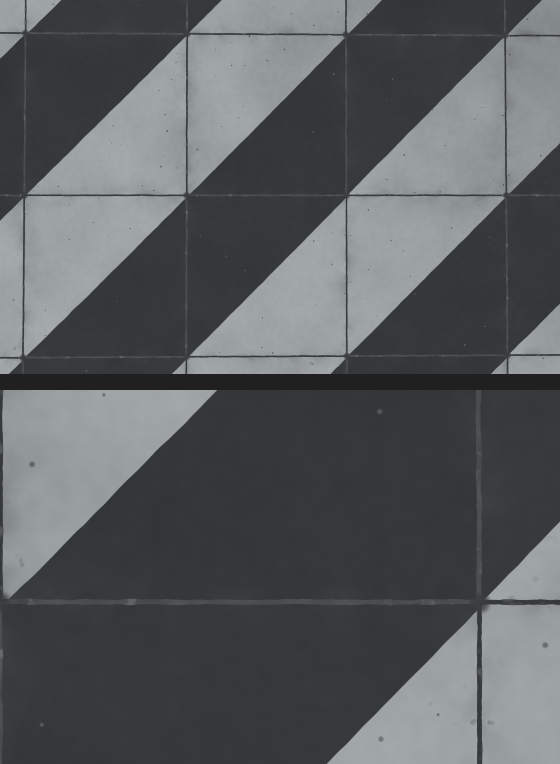
Top: the whole. Bottom: its middle third, enlarged.
A Shadertoy shader for this pattern:

```glsl
float hash(vec2 p) {
    vec3 q = fract(p.xyx * vec3(0.1031, 0.1030, 0.0973));
    q += dot(q, q.yzx + 33.33);
    return fract((q.x + q.y) * q.z);
}

// Gradient noise, roughly -0.7 to 0.7
float corner(vec2 cell, vec2 offset) {
    float angle = 6.2832 * hash(cell + 57.0);
    return dot(vec2(cos(angle), sin(angle)), offset);
}

float noise(vec2 p) {
    vec2 i = floor(p), f = fract(p);
    vec2 u = f * f * f * (f * (f * 6.0 - 15.0) + 10.0);
    vec2 x = vec2(1.0, 0.0);
    return mix(mix(corner(i, f), corner(i + x, f - x), u.x),
               mix(corner(i + x.yx, f - x.yx), corner(i + 1.0, f - 1.0), u.x), u.y);
}

float fbm(vec2 p) {
    float sum = 0.0, gain = 0.6;
    for (int k = 0; k < 5; k++) {
        sum += gain * noise(p);
        p = mat2(1.6, 1.2, -1.2, 1.6) * p + 7.3;
        gain *= 0.5;
    }
    return sum;
}

// Sparse round marks, one candidate per cell
float specks(vec2 p, float density) {
    vec2 cell = floor(p);
    vec2 centre = 0.3 + 0.4 * vec2(hash(cell + 11.0), hash(cell + 23.0));
    float radius = 0.06 + 0.18 * hash(cell + 41.0);
    float dist = length(fract(p) - centre);
    return step(hash(cell + 5.0), density) * smoothstep(radius, radius * 0.3, dist);
}

void mainImage(out vec4 fragColor, in vec2 fragCoord) {
    vec2 uv = fragCoord / iResolution.y;
    vec2 grid = (uv - vec2(0.065, 0.047)) / 0.4307;
    float pixel = 1.0 / (0.4307 * iResolution.y);

    // Slight perspective and uneven laying
    grid += 0.005 * (grid.x - 1.5) * (grid.y - 1.0);
    grid.x -= 0.008 * sin(1.6 * grid.x);
    vec2 laid = grid + 0.003 * vec2(noise(grid.yx * 9.0), noise(grid * 9.0 + 40.0));
    vec2 tile = floor(laid), local = fract(laid);
    float tone = hash(tile + 71.0);

    // Diagonal halves, swapped on alternate tiles
    float diagonal = (local.x - local.y) * 0.7071 - 0.003 - 0.008 * hash(tile + 90.0);
    diagonal += 0.002 * noise(grid * 22.0);
    float side = mod(tile.x + tile.y, 2.0) * 2.0 - 1.0;
    float pale = smoothstep(-0.7 * pixel, 0.7 * pixel, diagonal * side);

    // Worn cement surface
    vec2 worn = grid + tile * 13.7;
    float cloud = fbm(worn * 2.3);
    float grain = fbm(worn * 26.0);
    vec2 edge = min(local, 1.0 - local);
    float rim = min(edge.x, edge.y);
    float grime = exp(-rim * 22.0) * smoothstep(-0.25, 0.5, fbm(worn * 6.0 + 3.0));

    float light = 0.632 + 0.025 * (tone - 0.5) + 0.075 * cloud + 0.025 * grain;
    light -= 0.13 * grime;
    light -= 0.07 * smoothstep(1.25, 2.3, uv.x + uv.y);
    light -= 0.14 * smoothstep(0.25, 0.5, grain) * smoothstep(0.0, 0.4, cloud + grime);
    light -= 0.2 * specks(worn * 27.0, 0.025);

    float dark = 0.215 + 0.012 * (tone - 0.5) + 0.022 * cloud + 0.012 * grain;
    dark += 0.035 * grime + 0.12 * specks(worn * 25.0 + 9.0, 0.015);
    float value = mix(dark, light, pale);

    // Joints: dark against pale cement, dusty against dark cement
    float chips = fbm(grid * 24.0 + 60.0);
    float width = 0.0052 + 0.004 * chips;
    float joint = 1.0 - smoothstep(width - 0.6 * pixel, width + 0.6 * pixel, rim);
    float dust = 0.32 + 0.13 * fbm(grid * 12.0) + 0.12 * smoothstep(0.15, 0.4, chips);
    float gap = 0.2 + 0.14 * smoothstep(0.0, 0.4, chips);
    value = mix(value, mix(dust, gap, pale), joint * mix(0.8, 0.95, pale));

    // Dark filler gathered where four tiles meet
    float meeting = length(edge) + 0.006 * chips;
    value = mix(value, 0.23, 0.8 * smoothstep(0.028, 0.012, meeting));

    vec3 tint = mix(vec3(-0.006, 0.006, 0.012), vec3(-0.013, 0.005, 0.005),
                    smoothstep(0.3, 0.6, value));
    fragColor = vec4(clamp(value + tint, 0.0, 1.0), 1.0);
}
```
